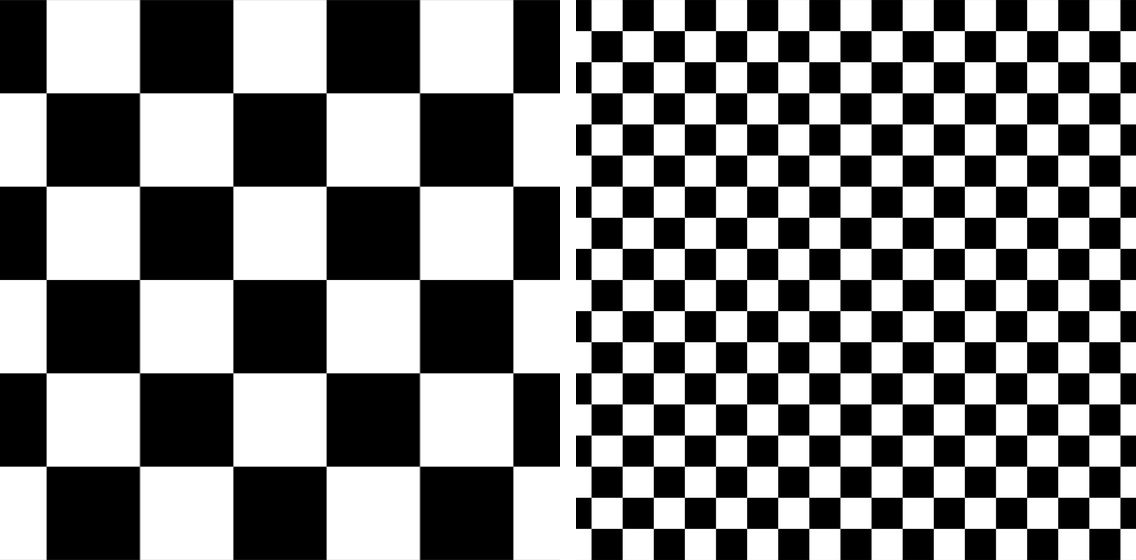
Left: one tile. Right: repeated 3 by 3.
Reproduce this pattern procedurally as a Shadertoy shader.

```glsl
// Black and white checkerboard, six squares across and six down, with the
// columns shifted by half a square. Each axis is a signed triangle wave,
// sharpened into a soft square wave; their product picks the colour.

const float SQUARES = 6.0;              // even, so opposite borders join
const vec2 SHIFT = vec2(0.5, 0.0);      // offset in squares
const vec2 SOFTNESS = vec2(0.003, 0.002); // edge widths in canvas units
const vec3 DARK = vec3(0.0);
const vec3 LIGHT = vec3(1.0);

// Signed distance to the nearest integer edge: positive in even squares.
vec2 edgeDistance(vec2 p) {
    return 0.5 - abs(mod(p + 0.5, 2.0) - 1.0);
}

// Square wave from -1 to 1 on each axis, blended over the given width.
vec2 softSquareWave(vec2 p, vec2 width) {
    return clamp(2.0 * edgeDistance(p) / width, -1.0, 1.0);
}

// Coverage of the light squares, from 0 to 1.
float checker(vec2 p, vec2 width) {
    vec2 wave = softSquareWave(p, width);
    return 0.5 + 0.5 * wave.x * wave.y;
}

void mainImage(out vec4 fragColor, in vec2 fragCoord) {
    vec2 uv = fragCoord / iResolution.xy;

    // Never blend over less than one pixel.
    vec2 width = SQUARES * max(SOFTNESS, 1.0 / iResolution.xy);

    float light = checker(uv * SQUARES + SHIFT, width);
    fragColor = vec4(mix(DARK, LIGHT, light), 1.0);
}
```
